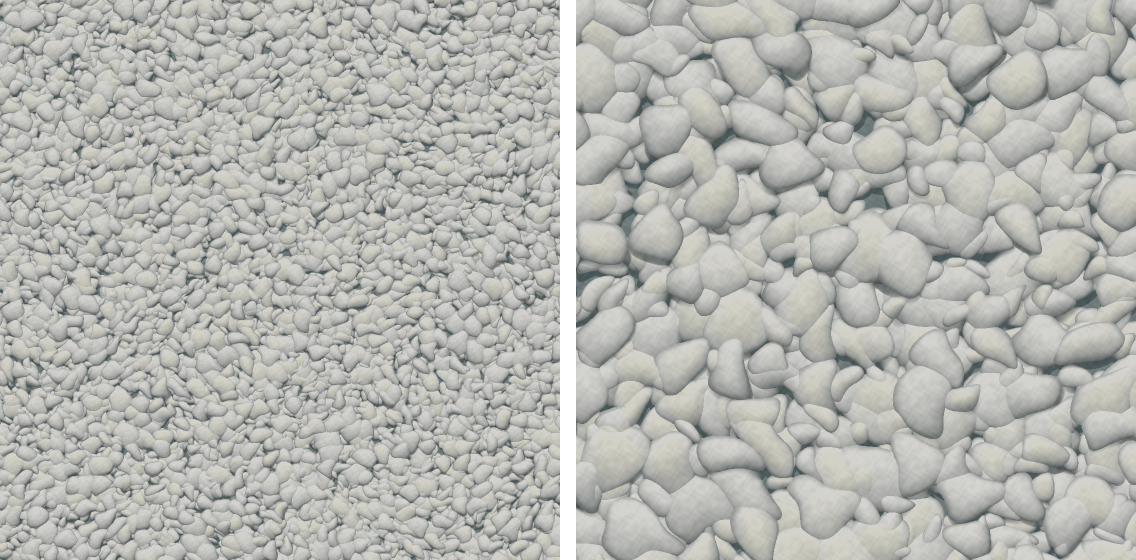
Left, the full canvas; right, a detail of the centre.
Reproduce this texture procedurally as a WebGL 1 fragment shader.

```glsl
precision highp float;
// Pale wool loop pile: overlapping rounded tufts lit from above, with blue-grey gaps.
uniform vec2 u_resolution;

struct Surface {
  float height;    // topmost tuft
  float blocker;   // topmost tuft a short step towards the light
  vec2 slope;
  float tint;
  float rim;       // 0 at the tuft centre, 1 at its edge
};

vec3 hash3(vec2 cell) {
  vec3 a = vec3(dot(cell, vec2(127.1, 311.7)),
                dot(cell, vec2(269.5, 183.3)),
                dot(cell, vec2(419.2, 371.9)));
  return fract(sin(a) * 43758.5);
}

// Tapered ellipse coordinates: length 1 lies on the outline
vec2 tuftSpace(vec2 offset, mat2 turn, vec2 radii) {
  vec2 q = turn * offset / radii;
  q.y *= 1.0 + 0.38 * q.x;
  return q;
}

// Scatter one tuft per cell and keep the highest
void addTufts(vec2 p, float size, float lift, float seed, inout Surface s) {
  vec2 cellSize = size * vec2(1.08, 0.93);
  vec2 home = floor(p / cellSize);
  for (int j = -1; j <= 1; j++) {
    for (int i = -1; i <= 1; i++) {
      vec2 cell = home + vec2(float(i), float(j));
      vec3 place = hash3(cell + seed);
      vec3 form = hash3(cell + seed + 57.3);
      vec2 offset = p - (cell + 0.12 + 0.76 * place.xy) * cellSize;

      float angle = (form.x - 0.5) * 2.8;
      mat2 turn = mat2(cos(angle), -sin(angle), sin(angle), cos(angle));
      float longRadius = size * mix(0.56, 0.88, form.y);
      vec2 radii = longRadius * vec2(1.0, mix(0.5, 0.95, form.z));
      float base = lift + 0.5 * place.z;

      vec2 q = tuftSpace(offset, turn, radii);
      float d = dot(q, q);
      float dome = sqrt(max(1.0 - d, 0.0));
      float height = base + 0.45 * size * dome;
      if (d < 1.0 && height > s.height) {
        s.height = height;
        s.slope = -0.45 * size / max(dome, 0.25) * ((q / radii) * turn);
        s.tint = fract(form.x * 7.0 + place.z * 5.0);
        s.rim = d;
      }

      // Same tuft seen from a point nearer the light
      vec2 k = tuftSpace(offset + vec2(-0.04, 0.15), turn, radii);
      float e = dot(k, k);
      if (e < 1.0) {
        s.blocker = max(s.blocker, base + 0.45 * size * sqrt(1.0 - e));
      }
    }
  }
}

// Layered sines for woolly mottling
float fibres(vec2 p) {
  return sin(p.x * 11.0 + 2.0 * sin(p.y * 7.0))
       + sin(p.y * 17.0 - p.x * 9.0 + 2.0 * sin(p.x * 5.0))
       + sin(p.x * 27.0 + p.y * 21.0 + 2.5 * sin(p.y * 13.0))
       + sin(p.y * 31.0 - p.x * 24.0 + 2.5 * sin(p.x * 15.0));
}

vec3 pile(vec2 uv) {
  vec2 flat_p = uv * 39.0;
  // Wavering rows and lumpy outlines
  vec2 p = flat_p + 0.35 * sin(flat_p.yx * vec2(0.53, 0.41) + 1.7 * sin(flat_p * 0.23));
  p += 0.085 * sin(flat_p.yx * vec2(4.3, 3.7) + 2.0 * sin(flat_p * 1.9));

  Surface s = Surface(-0.25, -0.25, vec2(0.0), 0.5, 1.0);
  addTufts(p, 1.0, 0.0, 3.0, s);
  addTufts(p, 0.56, -0.06, 91.0, s);

  // Soft light, cast shadow and deep gaps
  vec3 normal = normalize(vec3(-s.slope, 1.0));
  float diffuse = max(dot(normal, vec3(-0.12, 0.55, 0.83)), 0.0);
  float shadow = smoothstep(0.07, 0.42, s.blocker - s.height);
  float gap = 1.0 - smoothstep(-0.25, 0.24, s.height);
  float tone = 0.49 + 0.61 * diffuse;
  tone *= 1.0 - 0.62 * shadow;
  tone *= 1.0 - 0.5 * gap;
  tone *= 1.0 - 0.2 * smoothstep(0.65, 1.0, s.rim);
  tone += 0.017 * fibres(flat_p) + 0.05 * (s.tint - 0.5);

  vec3 colour = mix(vec3(0.23, 0.26, 0.26), vec3(0.78, 0.78, 0.765), clamp(tone, 0.0, 1.09));
  // Faint cream on some crowns, blue down in the gaps
  float cream = smoothstep(0.55, 0.8, s.tint) * (1.0 - smoothstep(0.2, 0.7, s.rim));
  colour *= mix(vec3(1.0), vec3(0.995, 0.99, 0.955), cream);
  colour += vec3(-0.02, 0.005, 0.015) * gap;
  return colour;
}

void main() {
  float side = min(u_resolution.x, u_resolution.y);
  vec3 colour = vec3(0.0);
  // Four samples smooth the tuft edges
  for (int j = 0; j < 2; j++) {
    for (int i = 0; i < 2; i++) {
      vec2 nudge = 0.5 * vec2(float(i), float(j)) - 0.25;
      colour += 0.25 * pile((gl_FragCoord.xy + nudge) / side);
    }
  }
  gl_FragColor = vec4(colour, 1.0);
}
```
